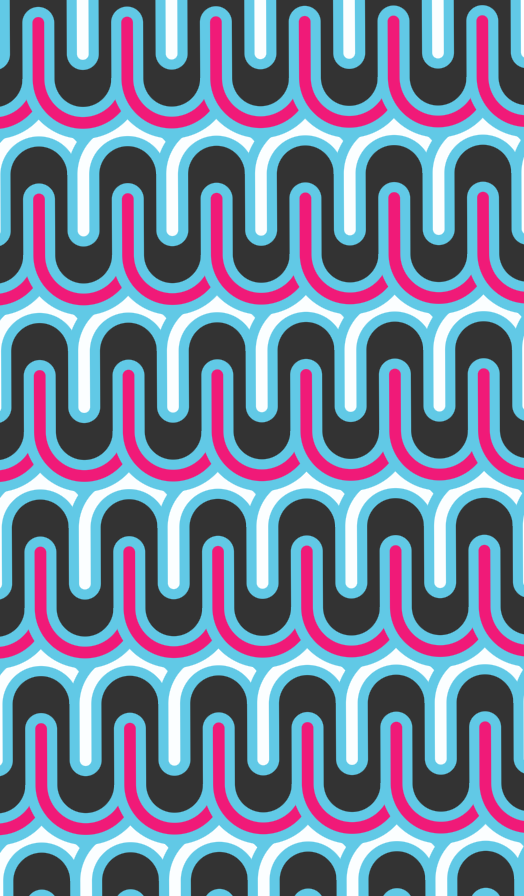
Give the GLSL for this pattern, as a WebGL 1 fragment shader.

```glsl
precision highp float;
// Interlocking retro waves: dark meanders outlined in cyan, with hooked pink
// and white strokes. Each row is built from half rings (cups and arches)
// joined by straight legs; every ring overlaps the one to its left.

uniform vec2 u_resolution;

// All lengths are in column spacings.
const float COLUMNS_IN_HEIGHT = 10.09; // column spacings per canvas height
const float ROW_PERIOD = 1.988;        // height of one repeat
const float ROW_SHIFT = 0.193;         // cup centres above the canvas middle
const float TILT = 0.004;              // slight print rotation, radians
const float SHEET_EDGE = -2.978;       // left edge of the printed sheet
const float RING = 0.5;                // centre line radius of the strokes
const float STROKE = 0.066;            // half width of pink and white strokes
const float OUTLINE = 0.18;            // half width including the cyan border
const float LEG = 0.904;               // cup centre to arch centre
const float CAP = 0.628;               // straight length of a stroke
const float CROWN = 0.25;              // half width of the white arch crown
const float SOFTNESS = 1.2;            // edge blending, in pixels

const vec3 CYAN = vec3(0.38, 0.79, 0.90);
const vec3 DARK = vec3(0.20, 0.20, 0.20);
const vec3 PINK = vec3(0.94, 0.10, 0.47);
const vec3 WHITE = vec3(0.985, 0.995, 1.0);

float edgeWidth;

vec3 fill(vec3 base, vec3 color, float dist) {
  return mix(base, color, clamp(0.5 - dist / edgeWidth, 0.0, 1.0));
}

// Row of overlapping rings centred on whole x; crown widens the stroke.
vec3 rings(vec3 col, vec2 p, vec3 strokeColor, float crown) {
  float x = fract(p.x + 0.5) - 0.5;
  for (int i = -1; i <= 1; i++) {
    vec2 q = vec2(x - float(i), p.y);
    float r = length(q);
    float stroke = abs(r - RING) - STROKE;
    stroke = min(stroke, max(abs(q.x) - crown, RING - r));
    col = fill(col, CYAN, r - RING - OUTLINE);
    col = fill(col, strokeColor, stroke);
    col = fill(col, DARK, r - RING + OUTLINE);
  }
  return col;
}

// Vertical stroke with a round end at the given height.
vec3 leg(vec3 col, float x, float aboveEnd, vec3 strokeColor) {
  float d = length(vec2(fract(x + 0.5) - 0.5, max(aboveEnd, 0.0)));
  col = fill(col, CYAN, d - OUTLINE);
  return fill(col, strokeColor, d - STROKE);
}

vec3 waves(vec2 p) {
  // Cup centres lie at y = 0; the range starts just below the cups.
  float y = mod(p.y - ROW_SHIFT + 0.7, ROW_PERIOD) - 0.7;

  // Straight section between cup and arch
  if (y >= 0.0 && y <= LEG) {
    vec3 col = leg(DARK, p.x - 0.5, y - CAP, PINK);
    return leg(col, p.x, LEG - CAP - y, WHITE);
  }

  // Arches, including those of the row below seen under the cups
  float archY = y - LEG + (y < 0.0 ? ROW_PERIOD : 0.0);
  vec3 col = rings(WHITE, vec2(p.x - 0.5, archY), WHITE, CROWN);
  if (y < 0.0) {
    col = rings(col, vec2(p.x, y), PINK, -1.0);
  }
  return col;
}

void main() {
  float scale = COLUMNS_IN_HEIGHT / u_resolution.y;
  edgeWidth = SOFTNESS * scale;
  vec2 p = (gl_FragCoord.xy - 0.5 * u_resolution) * scale;
  float c = cos(TILT);
  float s = sin(TILT);
  p = vec2(c * p.x + s * p.y, c * p.y - s * p.x);

  vec3 col = waves(p);
  // Dark sliver where the tilted sheet ends
  col = fill(col, DARK, p.x - SHEET_EDGE);
  gl_FragColor = vec4(col, 1.0);
}
```
